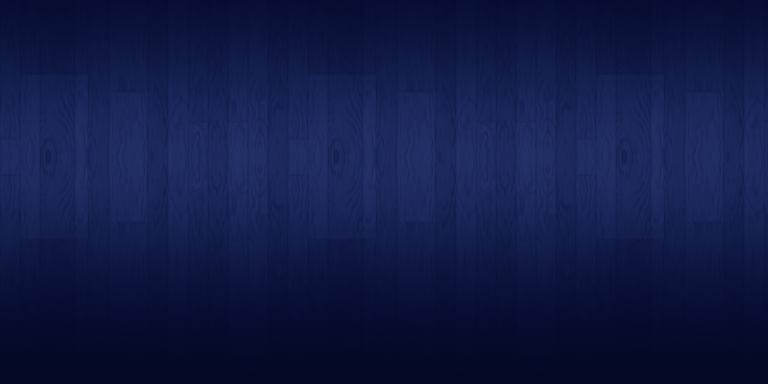
Write a Shadertoy shader that draws this texture.

```glsl
const int PLANKS = 13;
const float PERIOD = 0.75;
const float MIRROR_Y = 0.591;

// Plank borders across one period, in canvas heights
const float EDGES[14] = float[](0.0, 0.052, 0.104, 0.195, 0.229, 0.284, 0.385,
    0.4375, 0.49, 0.542, 0.594, 0.646, 0.698, 0.75);
const float TONES[13] = float[](0.015, 0.02, -0.035, 0.05, -0.04, 0.03,
    -0.075, 0.02, 0.0, -0.055, 0.05, 0.025, -0.07);
// Half length of each central board; 2.0 runs off the canvas
const float HALF_LENGTHS[13] = float[](0.047, 0.215, 0.215, 0.215, 2.0, 0.17,
    2.0, 2.0, 0.091, 2.0, 0.091, 2.0, 2.0);

float hash(vec2 p) {
    return fract(sin(dot(p, vec2(127.1, 311.7))) * 43758.5453);
}

float noise(vec2 p) {
    vec2 cell = floor(p);
    vec2 f = fract(p);
    f = f * f * (3.0 - 2.0 * f);
    float low = mix(hash(cell), hash(cell + vec2(1.0, 0.0)), f.x);
    float high = mix(hash(cell + vec2(0.0, 1.0)), hash(cell + vec2(1.0, 1.0)), f.x);
    return mix(low, high, f.y);
}

float fbm(vec2 p) {
    float sum = 0.0;
    float gain = 0.5;
    for (int i = 0; i < 3; i++) {
        sum += gain * noise(p);
        p = p * 2.03 + 17.0;
        gain *= 0.5;
    }
    return sum;
}

int plankIndex(float x) {
    int index = 0;
    for (int i = 1; i < PLANKS; i++) {
        if (x >= EDGES[i]) index = i;
    }
    return index;
}

// Thin, broken dark growth lines stretched along the board
float ringGrain(vec2 p, float stretch, float spacing, float seed) {
    float warp = fbm(p * vec2(30.0, 13.0) + seed) - 0.45;
    vec2 q = abs(vec2(p.x, p.y * stretch));
    float radius = mix(length(q), q.x + q.y, 0.4) + warp * 0.036;
    float wave = 0.5 + 0.5 * cos(6.2832 * radius / spacing);
    float strength = smoothstep(0.2, 0.75, noise(p * vec2(45.0, 16.0) + seed * 3.0));
    return 0.15 - pow(wave, 3.5) * strength;
}

// Fine fibres and pores running vertically
float fibreGrain(vec2 p, float seed) {
    float broad = noise(p * vec2(100.0, 9.0) + seed) - 0.5;
    float fine = noise(p * vec2(330.0, 60.0) + seed * 2.0) - 0.5;
    float pores = smoothstep(0.68, 0.9, noise(p * vec2(240.0, 34.0) + seed * 4.0));
    return 0.4 * broad + 0.7 * fine - 0.5 * pores + 0.06;
}

float seamLine(float d, float pixel) {
    float width = 0.0012;
    return 1.0 - smoothstep(width - pixel * 0.5, width + pixel, abs(d));
}

vec3 nightBlue(float level) {
    vec3 lift = pow(vec3(max(level, 0.0)), vec3(1.5, 1.3, 1.0));
    return vec3(0.012, 0.025, 0.118) + vec3(0.113, 0.15, 0.268) * lift;
}

void mainImage(out vec4 fragColor, in vec2 fragCoord) {
    float pixel = 1.0 / iResolution.y;
    vec2 uv = fragCoord * pixel;
    float x = mod(uv.x, PERIOD);
    float v = abs(uv.y - MIRROR_Y);

    // Board layout
    int k = plankIndex(x);
    float left = EDGES[k];
    float right = EDGES[k + 1];
    float halfLength = HALF_LENGTHS[k];
    float beyond = smoothstep(-pixel * 0.5, pixel * 0.5, v - halfLength);
    float seed = float(k) * 13.7 + step(halfLength, v) * 5.3;
    float tone = TONES[k] - mix(0.035, 0.1, step(0.2, halfLength)) * beyond;

    // Grain, with a compact knot on the third board
    bool hasKnot = k == 2;
    float center = hasKnot ? 0.128 : mix(left, right, 0.3 + 0.4 * hash(vec2(seed, 2.0)));
    float stretch = hasKnot ? 0.38 : mix(0.1, 0.22, hash(vec2(seed, 7.0)));
    vec2 p = vec2(x - center, v);
    float rings = ringGrain(p, stretch, hasKnot ? 0.011 : 0.013, seed);
    float fibres = fibreGrain(vec2(x, v), seed);
    float ringFade = mix(0.5, 1.0, exp(-v * v * 18.0));
    float grain = 0.12 * rings * ringFade + 0.105 * fibres;
    if (hasKnot) {
        float radius = length(p * vec2(1.0, 0.4));
        float core = exp(-pow(radius / 0.007, 2.0));
        float rim = exp(-pow((radius - 0.019) / 0.0035, 2.0));
        grain -= 0.15 * core + 0.1 * rim;
    }

    // Seams between boards
    float seam = seamLine(min(x - left, right - x), pixel);
    seam = max(seam, 0.6 * seamLine(v - halfLength, pixel));

    // Soft horizontal band of light
    float light = 0.985 * exp(-7.2 * v * v);
    float side = abs(2.0 * fragCoord.x / iResolution.x - 1.0);
    float vignette = 1.0 - 0.06 * side * side * side;
    float shade = 1.0 + 1.15 * (tone + grain) - 0.1 * seam;
    fragColor = vec4(nightBlue(light * shade * vignette), 1.0);
}
```
